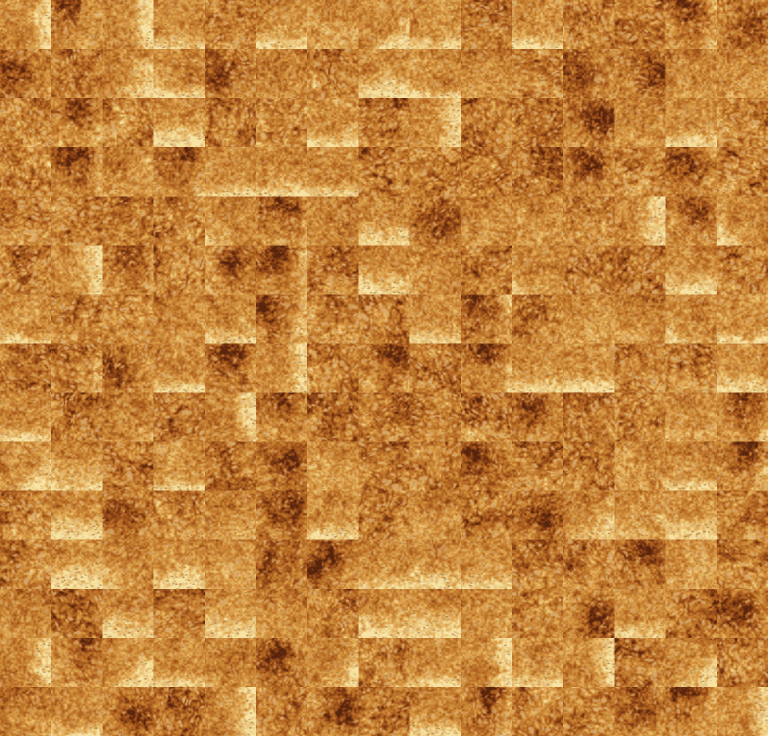
Write a Shadertoy shader that draws this texture.

```glsl
// A 15 by 15 patchwork of toasted bread crust squares.
// Each square picks a kind (rough, burnt, pale rim, pale side or plain) by hash;
// noise and cellular crumbs bend its heat, which a colour ramp turns into toast.

const vec2 TILES = vec2(15.0);
const vec3 TOAST[7] = vec3[7](
    vec3(0.97, 0.89, 0.64), vec3(0.92, 0.77, 0.48), vec3(0.87, 0.64, 0.31),
    vec3(0.78, 0.51, 0.20), vec3(0.69, 0.39, 0.13), vec3(0.54, 0.26, 0.08),
    vec3(0.34, 0.14, 0.05));
const vec3 CRUMB = vec3(0.84, 0.66, 0.44);
const vec3 PORE = vec3(0.58, 0.42, 0.22);

float hash(vec2 p) {
    vec3 q = fract(p.xyx * 0.1031);
    q += dot(q, q.yzx + 33.33);
    return fract((q.x + q.y) * q.z);
}

vec2 hash2(vec2 p) {
    return vec2(hash(p), hash(p + 71.7));
}

float noise(vec2 p) {
    vec2 i = floor(p), f = fract(p);
    f = f * f * (3.0 - 2.0 * f);
    return mix(mix(hash(i), hash(i + vec2(1, 0)), f.x),
               mix(hash(i + vec2(0, 1)), hash(i + vec2(1, 1)), f.x), f.y);
}

// Layered noise centred on zero
float patches(vec2 p) {
    float sum = 0.0, gain = 0.55;
    for (int i = 0; i < 4; i++) {
        sum += gain * (noise(p) - 0.5);
        p = p * 2.03 + 11.3;
        gain *= 0.6;
    }
    return sum;
}

// Distance to the nearest crumb centre, and that crumb's random value
vec2 crumbs(vec2 p) {
    vec2 cell = floor(p), nearest = vec2(9.0, 0.0);
    for (int y = -1; y <= 1; y++)
    for (int x = -1; x <= 1; x++) {
        vec2 c = cell + vec2(x, y);
        float d = distance(p, c + hash2(c));
        if (d < nearest.x) nearest = vec2(d, hash(c + 19.1));
    }
    return nearest;
}

vec3 toastColor(float heat) {
    float h = clamp(heat, 0.0, 5.99);
    int i = int(h);
    return mix(TOAST[i], TOAST[i + 1], fract(h));
}

// Broad heat of a square; p runs from 0 to 1 inside it
float kindHeat(vec2 p, vec2 id, float kind, float wobble) {
    vec2 r = hash2(id + 5.3);
    float lean = dot(p - 0.5, vec2(r.y - 0.5, 0.7));
    if (kind < 0.36) return 3.35 + 0.7 * (r.x - 0.5) + lean;
    if (kind < 0.54) {
        vec2 d = p - vec2(mix(0.2, 0.85, r.x), mix(0.45, 1.0, r.y));
        float burn = exp(-4.0 * dot(d, d) + 1.6 * wobble);
        float paleSide = step(0.5, r.y) * smoothstep(0.6, 1.05, p.x + wobble);
        return 2.65 + 2.5 * min(burn, 1.1) - 1.2 * paleSide;
    }
    if (kind < 0.77) {
        float rim = smoothstep(mix(0.3, 0.75, r.x), -0.08, p.y + 0.4 * wobble);
        return 2.75 + 0.4 * lean - 2.5 * rim;
    }
    if (kind < 0.85) {
        float corner = 0.5 + 0.6 * (r.y < 0.5 ? p.x - p.y : 0.8 - p.x - p.y);
        float reach = r.x < 0.4 ? p.x : corner;
        return 3.0 - 2.7 * smoothstep(0.42, 1.0, reach + 0.5 * wobble);
    }
    return 2.75 + 0.7 * (r.x - 0.5) + 1.3 * lean;
}

vec3 crust(vec2 uv) {
    vec2 grid = uv * TILES, id = floor(grid), p = fract(grid);
    vec2 q = p + id * 7.31;
    float kind = hash(id + 3.7);
    float rough = kind < 0.36 ? 1.0 : (kind < 0.54 ? 0.6 : 0.3);

    // Broad shape, blotches and fine grain
    float wobble = 0.5 * patches(q * 3.0);
    float heat = kindHeat(p, id, kind, wobble);
    heat += mix(1.5, 3.6, rough) * patches(q * 3.0 + 40.0);
    heat += 1.9 * (noise(q * 25.0) - 0.5) + 1.2 * (noise(q * 14.0 + 9.0) - 0.5);

    // Uneven raised crumbs with darker creases, in a direction set per square
    float turn = 3.14 * hash(id + 8.9);
    vec2 axis = vec2(cos(turn), sin(turn));
    vec2 along = vec2(dot(q, axis), dot(q, vec2(-axis.y, axis.x)));
    vec2 warp = vec2(noise(q * 6.0), noise(q * 6.0 + 33.0));
    vec2 crumb = crumbs((along + 0.12 * warp) * vec2(7.0, 10.0));
    float relief = mix(0.4, 1.6, noise(q * 4.0 + 80.0));
    heat += mix(0.7, 2.1, rough) * relief * (crumb.x - 0.45);
    vec3 color = toastColor(heat);

    // Bare crumb flecks on rough crust, small pores where it is pale
    float fleck = smoothstep(0.45, 0.18, crumb.x) * smoothstep(0.6, 0.75, crumb.y);
    color = mix(color, CRUMB, fleck * mix(0.4, 0.8, rough) * smoothstep(5.0, 3.4, heat));
    vec2 pore = crumbs(q * vec2(9.0, 15.0) + 60.0);
    float hole = smoothstep(0.36, 0.12, pore.x) * smoothstep(0.6, 0.8, pore.y);
    return mix(color, PORE, 0.55 * hole * smoothstep(3.2, 1.8, heat));
}

void mainImage(out vec4 fragColor, in vec2 fragCoord) {
    // Four samples per pixel smooth the seams and the grain
    vec3 sum = vec3(0.0);
    for (int i = 0; i < 4; i++) {
        vec2 offset = vec2(i % 2, i / 2) * 0.5 - 0.25;
        sum += crust((fragCoord + offset) / iResolution.xy);
    }
    fragColor = vec4(sum * 0.25, 1.0);
}
```
